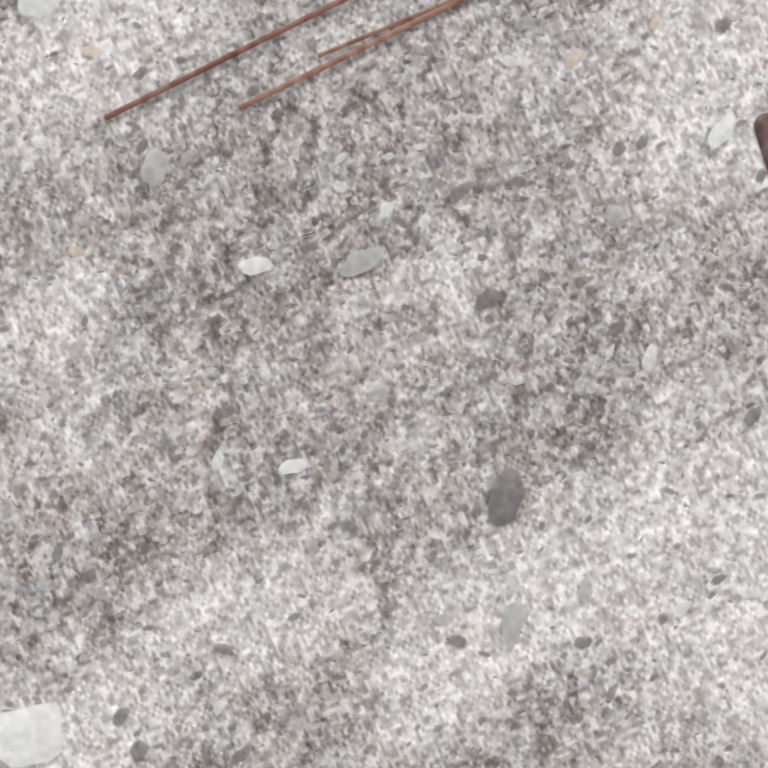
Write a WebGL 1 fragment shader that draws this texture.

```glsl
precision highp float;
uniform vec2 u_resolution;

#define GRAIN_SCALE 195.0
#define GRAIN_CONTRAST 0.25
#define CLUMP_SCALE 58.0
#define CLUMP_DEPTH 0.13
#define PATCH_SCALE 4.2
#define SOFTNESS 0.003
#define SAND_TONE 0.81
#define GRIT_TONE 0.675

const vec3 DARK_STONE = vec3(0.49, 0.47, 0.47);
const vec3 GREY_STONE = vec3(0.71, 0.70, 0.70);
const vec3 PALE_STONE = vec3(0.89, 0.89, 0.88);
const vec3 OCHRE_STONE = vec3(0.85, 0.77, 0.69);
const vec3 RUST = vec3(0.55, 0.40, 0.34);
const vec3 OLD_IRON = vec3(0.40, 0.32, 0.31);

float hash(vec2 p) {
  vec3 q = fract(p.xyx * 0.1031);
  q += dot(q, q.yzx + 33.33);
  return fract((q.x + q.y) * q.z);
}

mat2 rotation(float angle) {
  float c = cos(angle), s = sin(angle);
  return mat2(c, -s, s, c);
}

float noise(vec2 p) {
  vec2 cell = floor(p), f = fract(p);
  f = f * f * (3.0 - 2.0 * f);
  return mix(mix(hash(cell), hash(cell + vec2(1.0, 0.0)), f.x),
             mix(hash(cell + vec2(0.0, 1.0)), hash(cell + 1.0), f.x), f.y);
}

float fbm(vec2 p) {
  float sum = 0.0, weight = 0.5;
  for (int i = 0; i < 5; i++) {
    sum += weight * noise(p);
    p = rotation(0.6) * p * 2.03 + 17.3;
    weight *= 0.52;
  }
  return sum;
}

// Share of coarse dark grit, drawn out along the rising diagonal
float gritPatches(vec2 uv) {
  vec2 p = rotation(0.55) * uv * PATCH_SCALE * vec2(0.75, 1.3);
  float field = fbm(p + 41.0) - 0.13 * smoothstep(0.3, 0.8, uv.x - uv.y);
  return smoothstep(0.30, 0.66, field);
}

vec3 ground(vec2 uv, float grit) {
  vec2 p = rotation(0.4) * uv + 3.0;
  float tone = mix(SAND_TONE, GRIT_TONE, grit);
  float clump = smoothstep(0.48, 0.76, noise(p * CLUMP_SCALE + 2.0 * noise(p * 90.0)));
  tone -= CLUMP_DEPTH * clump * (0.2 + 0.8 * grit);
  tone += GRAIN_CONTRAST * (noise(p * GRAIN_SCALE * vec2(1.15, 0.9)) - 0.5);
  tone += 0.8 * GRAIN_CONTRAST * (noise(p * GRAIN_SCALE * 0.5 + 9.0) - 0.5);
  float warmth = 0.012 + 0.03 * (1.0 - tone) + 0.02 * (noise(p * 30.0) - 0.5);
  return vec3(tone + 0.006, tone - warmth * 0.6, tone - warmth);
}

vec3 stoneColour(float pick, float darkShare) {
  if (pick < darkShare) return DARK_STONE;
  pick = (pick - darkShare) / (1.0 - darkShare);
  return pick < 0.42 ? GREY_STONE : pick < 0.9 ? PALE_STONE : OCHRE_STONE;
}

// One jittered, lopsided stone per occupied cell, with a shadow below it
vec3 scatterStones(vec3 colour, vec2 uv, float cells, float density,
                   float darkShare, float opacity) {
  vec2 p = uv * cells;
  float soft = SOFTNESS * cells;
  for (int j = -1; j <= 1; j++) {
    for (int i = -1; i <= 1; i++) {
      vec2 cell = floor(p) + vec2(float(i), float(j));
      vec2 id = cell + cells * 3.7;
      if (hash(id) > density) continue;
      float size = hash(id + 11.3);
      float radius = 0.1 + 0.2 * size * size;
      vec2 centre = cell + 0.15 + 0.7 * vec2(hash(id + 23.1), hash(id + 37.9));
      vec2 stretch = vec2(0.8, 1.1 + 0.7 * hash(id + 51.7));
      mat2 turn = rotation(0.5 + 1.8 * (hash(id + 67.2) - 0.5));
      vec2 q = turn * (p - centre) * stretch;
      vec2 s = turn * (p - centre + radius * vec2(0.15, 0.3)) * stretch;
      float wobble = radius * 0.55 * (noise(q / radius * 1.4 + id * 5.0) - 0.5);
      float shape = length(q) - radius + wobble;
      float shade = 1.0 - smoothstep(-radius * 0.3, radius * 0.3, length(s) - radius);
      float cover = 1.0 - smoothstep(-soft, soft, shape);
      float light = dot(p - centre, vec2(-0.25, 0.6)) / radius;
      vec3 stone = stoneColour(hash(id + 83.4), darkShare) + 0.07 * light;
      stone += 0.09 * (noise(uv * GRAIN_SCALE * 0.6) - 0.5);
      colour *= 1.0 - 0.2 * shade * opacity;
      colour = mix(colour, stone, cover * opacity);
    }
  }
  return colour;
}

// Straight bar of rusted metal, lit along its upper side
vec3 bar(vec3 colour, vec2 uv, vec2 a, vec2 b, float halfWidth, vec3 metal) {
  vec2 axis = b - a, q = uv - a;
  float along = clamp(dot(q, axis) / dot(axis, axis), 0.0, 1.0);
  vec2 away = q - axis * along;
  float d = length(away) - halfWidth;
  float shadow = 1.0 - smoothstep(0.0, 0.007, length(away + vec2(-0.002, 0.005)) - halfWidth);
  colour *= 1.0 - 0.2 * shadow;
  metal += 0.1 * away.y / halfWidth + 0.16 * (noise(uv * 85.0) - 0.5);
  return mix(colour, metal, 0.9 * (1.0 - smoothstep(-0.0015, 0.002, d)));
}

void main() {
  vec2 uv = gl_FragCoord.xy / u_resolution;
  float grit = gritPatches(uv);
  vec3 colour = ground(uv, grit);

  // Stones from fine to coarse
  colour = scatterStones(colour, uv, 52.0, 0.25 + 0.3 * grit, 0.35 + 0.35 * grit, 0.6);
  colour = scatterStones(colour, uv, 23.0, 0.26, 0.4, 0.7);
  colour = scatterStones(colour, uv, 7.0, 0.22, 0.25, 0.88);

  // Rusty rods and the iron edge
  colour = bar(colour, uv, vec2(0.14, 0.848), vec2(0.47, 1.012), 0.0035, RUST - 0.05);
  colour = bar(colour, uv, vec2(0.416, 0.928), vec2(0.61, 1.008), 0.0025, RUST);
  colour = bar(colour, uv, vec2(0.315, 0.861), vec2(0.63, 1.015), 0.0035, RUST + 0.04);
  colour = bar(colour, uv, vec2(1.0, 0.835), vec2(1.03, 0.74), 0.018, OLD_IRON);

  gl_FragColor = vec4(clamp(colour, 0.0, 1.0), 1.0);
}
```
